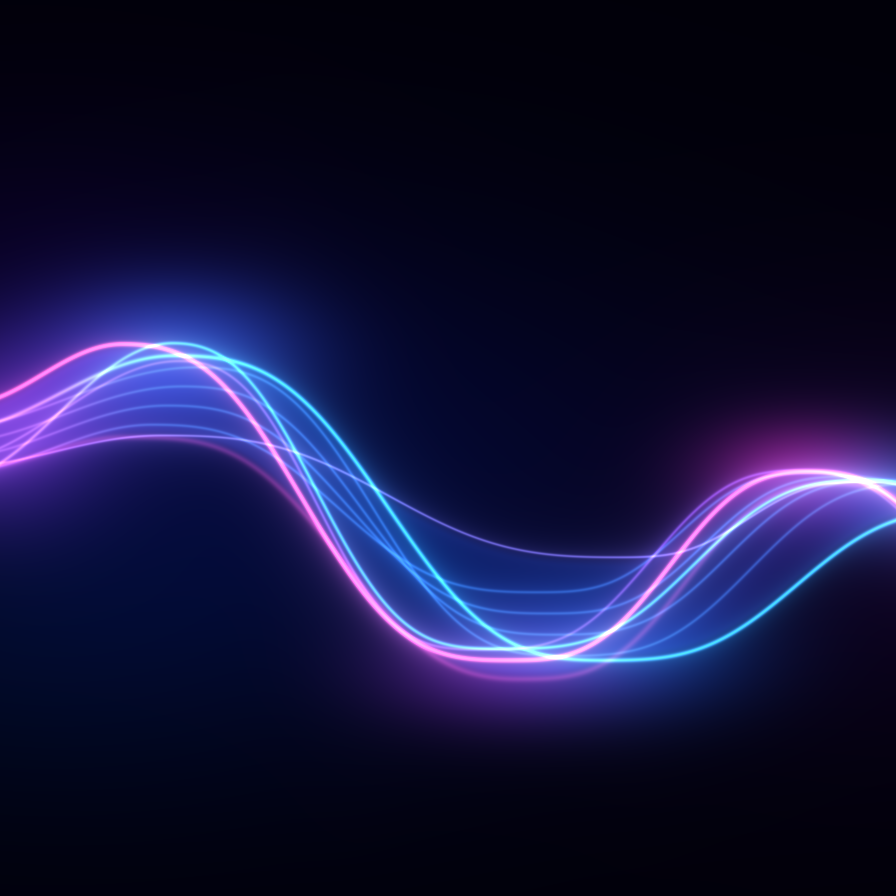
Write a Shadertoy shader that draws this background.

```glsl
const float PI = 3.14159265;

// Steepened cosine step, skewed toward one end
float ease(float t, float skew) {
    t = clamp(t, 0.0, 1.0);
    t = mix(t, smoothstep(0.0, 1.0, t), 0.6) + 4.0 * skew * t * (1.0 - t);
    return 0.5 - 0.5 * cos(PI * t);
}

// Height of a strand running from the left edge over peak, trough and crest
float wave(float x, float start, vec2 peak, vec2 trough, vec2 crest, float skew) {
    if (x < peak.x) {
        float t = (peak.x - x) / peak.x;
        return mix(peak.y, start, (1.0 - cos(2.4 * t)) / 1.737);
    }
    if (x < trough.x)
        return mix(peak.y, trough.y, ease((x - peak.x) / (trough.x - peak.x), skew));
    float u = (x - trough.x) / (crest.x - trough.x);
    return mix(trough.y, crest.y, ease(1.0 - abs(u - 1.0), -0.04));
}

// Adds one luminous strand and widens the ribbon's vertical bounds
void strand(vec2 p, float start, vec2 peak, vec2 trough, vec2 crest, float skew,
            vec3 tint, float width, float power, inout vec3 light, inout vec2 bounds) {
    float y = wave(p.x, start, peak, trough, crest, skew);
    float slope = (wave(p.x + 0.002, start, peak, trough, crest, skew) - y) / 0.002;
    float d = abs(p.y - y) / sqrt(1.0 + slope * slope);
    float w = max(width, 0.7 / iResolution.y);
    float core = exp(-d * d / (w * w));
    float halo = 0.28 * exp(-d / 0.009) + 0.10 * exp(-d / 0.035);
    light += power * (tint * (core + halo) + 0.12 * core * power);
    bounds = vec2(min(bounds.x, y), max(bounds.y, y));
}

// Soft elliptical glow
float spot(vec2 p, vec2 center, vec2 size) {
    vec2 q = (p - center) / size;
    return exp(-dot(q, q));
}

void mainImage(out vec4 fragColor, in vec2 fragCoord) {
    vec2 p = fragCoord / iResolution.xy;

    // Night backdrop
    vec3 color = vec3(0.004, 0.0, 0.035);
    color += vec3(0.0, 0.035, 0.10) * spot(p, vec2(0.0, 0.32), vec2(0.38, 0.22));
    color += vec3(0.005, 0.025, 0.14) * spot(p, vec2(0.38, 0.46), vec2(0.42, 0.28));
    color += vec3(0.03, 0.0, 0.09) * spot(p, vec2(0.0, 0.66), vec2(0.35, 0.2));
    color += vec3(0.045, 0.005, 0.08) * spot(p, vec2(1.0, 0.42), vec2(0.3, 0.24));

    // Auras around the bends
    color += vec3(0.10, 0.19, 0.48) * spot(p, vec2(0.19, 0.61), vec2(0.14, 0.075));
    color += vec3(0.20, 0.09, 0.36) * spot(p, vec2(0.0, 0.52), vec2(0.12, 0.10));
    color += vec3(0.22, 0.05, 0.28) * spot(p, vec2(0.56, 0.25), vec2(0.13, 0.06));
    color += vec3(0.03, 0.14, 0.34) * spot(p, vec2(0.70, 0.27), vec2(0.14, 0.07));
    color += vec3(0.38, 0.05, 0.28) * spot(p, vec2(0.89, 0.475), vec2(0.10, 0.055));
    color += vec3(0.05, 0.15, 0.32) * spot(p, vec2(1.0, 0.45), vec2(0.08, 0.06));

    // Strand colours drift from violet at the left edge
    float drift = smoothstep(0.03, 0.19, p.x);
    vec3 violet = vec3(0.46, 0.24, 0.86);
    vec3 pink = vec3(0.94, 0.25, 0.66);
    vec3 cyan = mix(violet, vec3(0.12, 0.62, 0.96), drift);
    vec3 blue = mix(violet, vec3(0.14, 0.38, 0.88), drift);

    vec3 light = vec3(0.0);
    vec2 bounds = vec2(1.0, 0.0);

    // Fine inner strands
    for (int i = 0; i < 4; i++) {
        float k = float(i) / 3.0;
        strand(p, mix(0.48, 0.53, k),
               mix(vec2(0.17, 0.526), vec2(0.22, 0.59), k),
               mix(vec2(0.60, 0.339), vec2(0.63, 0.268), k),
               mix(vec2(0.90, 0.472), vec2(1.02, 0.46), k), 0.02,
               blue, 0.0018, 0.42, light, bounds);
    }
    strand(p, 0.483, vec2(0.18, 0.514), vec2(0.69, 0.378), vec2(0.96, 0.462), 0.0,
           mix(violet, vec3(0.46, 0.40, 0.95), drift), 0.0015, 0.55, light, bounds);
    strand(p, 0.50, vec2(0.20, 0.597), vec2(0.54, 0.275), vec2(0.89, 0.475), 0.06,
           violet, 0.0018, 0.5, light, bounds);
    strand(p, 0.48, vec2(0.14, 0.512), vec2(0.58, 0.242), vec2(0.93, 0.46), -0.06,
           vec3(0.65, 0.18, 0.55), 0.0035, 0.32, light, bounds);

    // Bright leading strands
    strand(p, 0.53, vec2(0.195, 0.603), vec2(0.672, 0.263), vec2(1.08, 0.43), 0.0,
           cyan, 0.0024, 0.9, light, bounds);
    strand(p, 0.483, vec2(0.193, 0.617), vec2(0.565, 0.276), vec2(0.96, 0.464), 0.08,
           cyan, 0.0020, 0.8, light, bounds);
    strand(p, 0.557, vec2(0.137, 0.616), vec2(0.569, 0.263), vec2(0.905, 0.474), 0.04,
           pink, 0.0026, 1.0, light, bounds);

    // Translucent ribbon between the outermost strands
    float inside = smoothstep(-0.004, 0.012, p.y - bounds.x)
                 * smoothstep(-0.004, 0.012, bounds.y - p.y);
    vec3 veil = mix(vec3(0.13, 0.07, 0.28), vec3(0.02, 0.09, 0.27),
                    smoothstep(0.12, 0.35, p.x));
    veil = mix(veil, vec3(0.07, 0.07, 0.28), smoothstep(0.65, 0.85, p.x));
    color += veil * inside * 0.7;

    // Screen blend keeps the crossings from clipping
    color = 1.0 - (1.0 - clamp(color, 0.0, 1.0)) * (1.0 - clamp(light, 0.0, 1.0));
    fragColor = vec4(color, 1.0);
}
```
